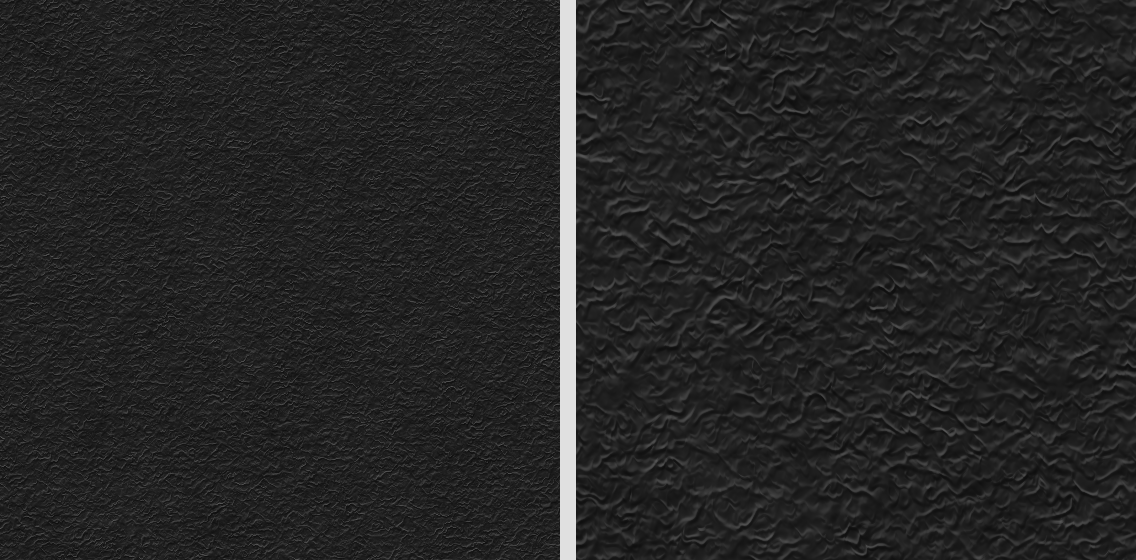
Left, the full canvas; right, a detail of the centre.
Reproduce this texture procedurally as a three.js fragment shader.

```glsl
// Black embossed leather: thin scalloped creases lit from above on a dark matte ground.
varying vec2 vUv;

// Sine-free hash giving a vector in -1..1
vec2 hash2(vec2 cell) {
  vec3 h = fract(cell.xyx * vec3(0.1031, 0.1030, 0.0973));
  h += dot(h, h.yzx + 33.33);
  return fract((h.xx + h.yz) * h.zy) * 2.0 - 1.0;
}

// Gradient noise, roughly -0.7..0.7
float noise(vec2 p) {
  vec2 i = floor(p);
  vec2 f = p - i;
  vec2 u = f * f * f * (f * (f * 6.0 - 15.0) + 10.0);
  float a = dot(hash2(i), f);
  float b = dot(hash2(i + vec2(1.0, 0.0)), f - vec2(1.0, 0.0));
  float c = dot(hash2(i + vec2(0.0, 1.0)), f - vec2(0.0, 1.0));
  float d = dot(hash2(i + vec2(1.0, 1.0)), f - vec2(1.0, 1.0));
  return mix(mix(a, b, u.x), mix(c, d, u.x), u.y);
}

// Rounded ridge along the zero line of a warped noise
float crease(vec2 p, float width) {
  vec2 warp = vec2(noise(p * 0.9 + 31.7), noise(p * 1.1 + 74.3));
  vec2 q = p + 0.6 * warp;
  q.y += 1.1 * abs(noise(p * vec2(2.1, 1.1) + 12.9)); // cusps pointing up
  float n = noise(q) / width;
  return exp(-n * n);
}

// Relief of the hide: large creases, smaller wrinkles and soft swells
float relief(vec2 p) {
  float strength = 0.95 + 1.1 * noise(p * vec2(24.0, 34.0) + 5.3);
  float h = strength * crease(p * vec2(50.0, 72.0), 0.14);
  h += 0.45 * crease(p * vec2(82.0, 110.0) + 47.1, 0.18);
  return h + 0.35 * noise(p * vec2(100.0, 130.0) + 8.6);
}

void main() {
  // Slope towards the light
  vec2 toLight = vec2(-0.0002, 0.00085);
  float slope = relief(vUv - toLight) - relief(vUv + toLight);

  // Lit flanks are brighter than shaded flanks are dark
  float lit = max(slope, 0.0);
  float shaded = max(-slope, 0.0);
  float tone = 0.121 + 0.23 * lit / (1.0 + 0.4 * lit);
  tone -= 0.12 * shaded / (1.0 + 1.2 * shaded);

  // Fine grain and faint broad mottling
  tone += 0.02 * noise(vUv * 230.0) + 0.018 * noise(vUv * 60.0 + 19.4);
  tone += 0.014 * noise(vUv * 7.0 + 3.8) + 0.014 * noise(vUv * 20.0 + 61.2);

  gl_FragColor = vec4(vec3(clamp(tone, 0.06, 0.34)), 1.0);
}
```
